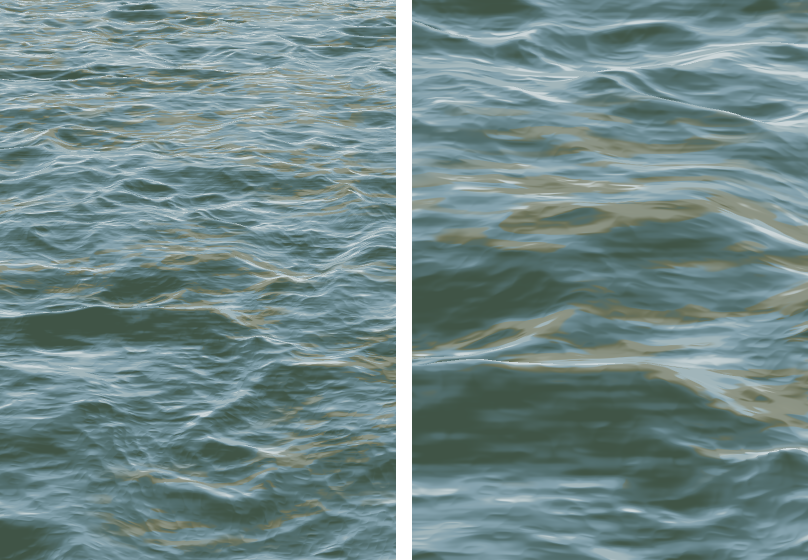
Left: the whole. Right: its middle third, enlarged.
Write a Shadertoy shader that draws this texture.

```glsl
const float HORIZON = 1.33;             // above the canvas, in canvas heights
const float FOCAL = 1.5;
const vec2  WAVE_FREQ = vec2(3.5, 6.2); // across and along the view
const float WAVE_HEIGHT = 0.041;
const float WAVE_GAIN = 0.40;
const float WAVE_LACUNARITY = 1.9;
const float CREST_ROUNDING = 0.025;
const float CREST_TOP = 0.05;
const float TROUGH_BOTTOM = -0.08;
const int   MARCH_STEPS = 36;
const int   MARCH_OCTAVES = 4;
const int   DETAIL_OCTAVES = 6;
const float SOFTNESS = 0.0009;
const float FACING_MID = 0.565;
const float CONTRAST = 1.3;
const vec2  RIPPLE_FREQ = vec2(17.0, 75.0);
const float RIPPLE_TONE = 0.34;
const vec2  STREAK_FREQ = vec2(20.0, 85.0);
const int   SAMPLES = 2;

const vec3 DEEP_GREEN = vec3(0.25, 0.33, 0.275);
const vec3 DARK_TEAL  = vec3(0.32, 0.43, 0.43);
const vec3 MID_TEAL   = vec3(0.41, 0.53, 0.56);
const vec3 SKY_BLUE   = vec3(0.52, 0.635, 0.68);
const vec3 PALE_SKY   = vec3(0.63, 0.71, 0.73);
const vec3 GLINT      = vec3(0.80, 0.84, 0.85);
const vec3 BANK_TAN   = vec3(0.55, 0.57, 0.50);
const vec3 BANK_BROWN = vec3(0.40, 0.41, 0.29);

float hash(vec2 p) {
    return fract(sin(dot(p, vec2(127.1, 311.7))) * 43758.5);
}

float noise(vec2 p) {
    vec2 i = floor(p), f = p - i;
    f = f * f * f * (f * (f * 6.0 - 15.0) + 10.0);
    return mix(mix(hash(i), hash(i + vec2(1, 0)), f.x),
               mix(hash(i + vec2(0, 1)), hash(i + vec2(1, 1)), f.x), f.y);
}

// Sum of rounded ridges; octaves finer than the blur fade out
float waterHeight(vec2 p, int octaves, float blur) {
    float swell = mix(0.65, 1.3, noise(p * 2.2 + 7.0));
    p += 0.06 * vec2(noise(p * 6.0), noise(p * 6.0 + 31.0));
    vec2 q = p * WAVE_FREQ + 11.0;
    float turnCos = cos(0.37), turnSin = sin(0.37);
    mat2 turn = mat2(turnCos, turnSin, -turnSin, turnCos);
    float sum = 0.0, amp = WAVE_HEIGHT, freq = WAVE_FREQ.y;
    for (int i = 0; i < octaves; i++) {
        float s = 2.0 * noise(q) - 1.0;
        float fade = freq * blur * 1.3;
        sum += amp * exp(-fade * fade) * (0.4 - sqrt(s * s + CREST_ROUNDING));
        q = turn * q * WAVE_LACUNARITY + 17.3;
        amp *= WAVE_GAIN;
        freq *= WAVE_LACUNARITY;
    }
    return sum * swell;
}

// Where the ray from a camera one unit above the water meets the waves
vec2 hitWater(vec3 ray) {
    float tNear = (1.0 - CREST_TOP) / -ray.y;
    float tFar = (1.0 - TROUGH_BOTTOM) / -ray.y;
    float stepSize = (tFar - tNear) / float(MARCH_STEPS);
    float t = tNear, gap = CREST_TOP, lastGap = gap;
    for (int i = 0; i < MARCH_STEPS; i++) {
        t += stepSize;
        lastGap = gap;
        gap = 1.0 + t * ray.y - waterHeight(t * ray.xz, MARCH_OCTAVES, 0.0);
        if (gap < 0.0) break;
    }
    t -= stepSize * clamp(gap / min(gap - lastGap, -1e-5), 0.0, 1.0);
    return t * ray.xz;
}

// Thin wind ripples lying across the view, bent along the slopes
float windRipples(vec2 p, float bend, float blur) {
    vec2 q = p * RIPPLE_FREQ + vec2(0.0, bend);
    float fade = RIPPLE_FREQ.y * blur;
    float coarse = (noise(q) - 0.5) * exp(-fade * fade * 0.4);
    float fine = (noise(q * vec2(1.7, 2.1) + 9.0) - 0.5) * exp(-fade * fade * 1.6);
    return coarse + fine;
}

vec3 toneRamp(float tone) {
    vec3 c = mix(DEEP_GREEN, DARK_TEAL, smoothstep(0.02, 0.28, tone));
    c = mix(c, MID_TEAL, smoothstep(0.26, 0.50, tone));
    c = mix(c, SKY_BLUE, smoothstep(0.46, 0.70, tone));
    return mix(c, PALE_SKY, smoothstep(0.69, 0.92, tone));
}

vec3 waterColour(vec2 uv) {
    vec3 ray = vec3(uv.x, uv.y - HORIZON, FOCAL);
    vec2 p = hitWater(ray);

    // Surface normal, smoothed by the footprint on the water
    float blur = SOFTNESS * p.y * p.y / FOCAL;
    vec2 e = vec2(max(blur, 0.0015), 0.0);
    float h = waterHeight(p, DETAIL_OCTAVES, blur);
    float dx = (waterHeight(p + e.xy, DETAIL_OCTAVES, blur) - h) / e.x;
    float dz = (waterHeight(p + e.yx, DETAIL_OCTAVES, blur) - h) / e.x;
    vec3 normal = normalize(vec3(-dx, 1.0, -dz));

    // Faces toward the eye show deep water, grazing ones show sky
    float facing = dot(normal, -normalize(ray));
    float tone = 0.5 + (FACING_MID - facing) * CONTRAST;
    float calm = mix(0.4, 1.0, smoothstep(0.0, 0.45, tone));
    float gusts = mix(0.5, 1.3, noise(p * vec2(3.5, 7.0) + 80.0));
    tone += RIPPLE_TONE * calm * gusts * windRipples(p, h * 120.0, blur);
    vec3 colour = toneRamp(tone);

    // Broken streaks of reflected bank, gathered in loose patches
    float patches = smoothstep(0.38, 0.66, noise(p * vec2(3.0, 6.5) + 50.0));
    float streak = smoothstep(0.50, 0.66, noise(p * STREAK_FREQ + dz * 1.2));
    float midTone = smoothstep(0.22, 0.42, tone) * (1.0 - smoothstep(0.9, 1.1, tone));
    vec3 bank = mix(BANK_BROWN, BANK_TAN, smoothstep(0.30, 0.65, tone));
    colour = mix(colour, bank, 0.9 * patches * streak * midTone);

    // Short sky glints, broken up along the brightest slopes
    float broken = smoothstep(0.45, 0.70, noise(p * STREAK_FREQ * 0.8 + 23.0));
    return mix(colour, GLINT, broken * smoothstep(0.78, 1.05, tone));
}

void mainImage(out vec4 fragColor, in vec2 fragCoord) {
    vec3 sum = vec3(0.0);
    for (int i = 0; i < SAMPLES; i++) {
        float shift = (float(i) + 0.5) / float(SAMPLES) - 0.5;
        vec2 pos = fragCoord + vec2(shift * 0.5, shift);
        sum += waterColour((pos - vec2(0.5 * iResolution.x, 0.0)) / iResolution.y);
    }
    fragColor = vec4(sum / float(SAMPLES), 1.0);
}
```
